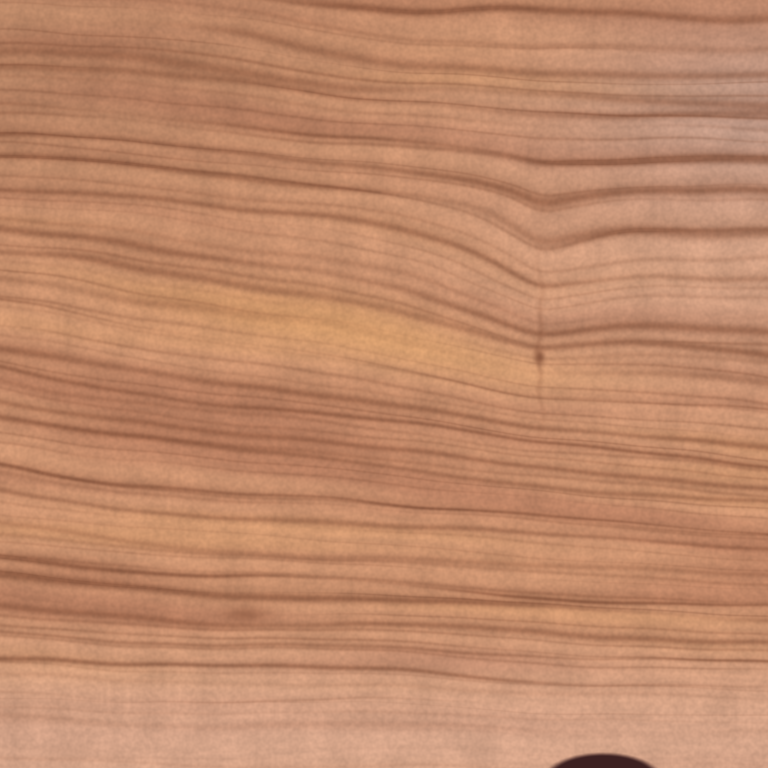
Give the GLSL for this texture, as a Shadertoy shader.

```glsl
const vec3 TAN = vec3(0.815, 0.59, 0.45);
const vec3 BROWN = vec3(0.745, 0.515, 0.395);
const vec3 HONEY = vec3(0.86, 0.63, 0.42);
const vec3 PINK = vec3(0.845, 0.66, 0.56);
const vec3 GLARE = vec3(0.74, 0.61, 0.56);
const vec3 GRAIN = vec3(0.50, 0.305, 0.215);
const vec3 SHADOW = vec3(0.24, 0.13, 0.13);

float hash(vec2 p) {
    vec3 q = fract(vec3(p.xyx) * 0.1031);
    q += dot(q, q.yzx + 33.33);
    return fract((q.x + q.y) * q.z);
}

float cornerSlope(vec2 cell, vec2 offset) {
    float angle = 6.2832 * hash(cell);
    return dot(vec2(cos(angle), sin(angle)), offset);
}

// Gradient noise, roughly -0.7 to 0.7
float noise(vec2 p) {
    vec2 i = floor(p), f = fract(p);
    vec2 u = f * f * f * (f * (f * 6.0 - 15.0) + 10.0);
    vec2 e = vec2(1.0, 0.0);
    return mix(mix(cornerSlope(i, f), cornerSlope(i + e.xy, f - e.xy), u.x),
               mix(cornerSlope(i + e.yx, f - e.yx), cornerSlope(i + e.xx, f - e.xx), u.x), u.y);
}

float bell(float x, float width) {
    return exp(-x * x / (width * width));
}

float spot(vec2 p, vec2 center, vec2 radius) {
    vec2 d = (p - center) / radius;
    return exp(-dot(d, d));
}

// Depth across the fibres, which sag towards the knot
float fibreDepth(vec2 p, vec2 knot) {
    float slope = 0.14 * bell(p.y - 0.52, 0.30) * p.x;
    slope += 0.05 * bell(p.y - 0.08, 0.15) * smoothstep(0.0, 0.6, p.x);
    float reach = sqrt(pow(p.x - knot.x, 2.0) + 0.0004);
    float dip = 0.058 * bell(p.y - 0.35, 0.15) * exp(-reach / 0.13);
    float waver = 0.014 * noise(p * vec2(2.5, 4.0) + 7.0)
                + 0.005 * noise(p * vec2(8.0, 14.0));
    return p.y - slope - dip + waver;
}

// Irregular growth lines: a narrow dark core with a faint halo above
float growthLines(float x, float depth, float count, float width, float seed) {
    float row = floor(depth * count);
    float lines = 0.0;
    for (float k = -1.0; k <= 1.0; k++) {
        float id = row + k + seed;
        float fade = noise(vec2(x * 2.4 + id * 3.7, id * 5.31));
        float drift = 0.5 * noise(vec2(x * 2.0, id * 7.73));
        float center = (row + k + 0.15 + 0.7 * hash(vec2(id, seed)) + drift) / count;
        float w = width * mix(0.6, 1.4, hash(vec2(seed, id))) * (1.0 + 0.6 * fade);
        float d = depth - center;
        float strength = mix(0.45, 1.0, hash(vec2(id, id + 3.0)));
        strength *= smoothstep(-0.55, 0.05, fade);
        float halo = d < 0.0 ? 0.3 * bell(d, w * 3.5) : 0.3 * bell(d, w * 1.6);
        lines += strength * (0.7 * bell(d, w) + halo);
    }
    return lines;
}

void mainImage(out vec4 fragColor, in vec2 fragCoord) {
    vec2 p = fragCoord / iResolution.xy;
    p.y = 1.0 - p.y;
    vec2 knot = vec2(0.703, 0.465);
    float depth = fibreDepth(p, knot);

    // Broad colour bands along the fibres
    float bands = noise(vec2(p.x * 1.3, depth * 11.0))
                + 0.5 * noise(vec2(p.x * 2.5 + 9.0, depth * 30.0));
    vec3 color = mix(TAN, BROWN, smoothstep(-0.1, 0.5, bands));
    color = mix(color, HONEY, 0.3 * smoothstep(0.1, 0.6, -bands));
    float honeyBand = bell(depth - 0.365, 0.038) * bell(p.x - 0.50, 0.28);
    color = mix(color, HONEY, 0.8 * honeyBand);

    // Light pooling at the right and the lower edge, shade at the upper left
    color *= 1.0 - 0.09 * spot(p, vec2(0.0, 0.08), vec2(0.5, 0.20));
    color = mix(color, PINK, 0.8 * smoothstep(0.78, 0.97, p.y));
    color = mix(color, PINK, 0.7 * spot(p, vec2(1.0, 0.33), vec2(0.36, 0.18)));
    color = mix(color, GLARE, 0.75 * spot(p, vec2(1.02, 0.14), vec2(0.26, 0.11)));

    // Growth lines and fine fibres
    float coarse = growthLines(p.x, depth, 26.0, 0.0040, 11.0);
    float fine = growthLines(p.x, depth, 46.0, 0.0024, 47.0);
    float calm = (1.0 - 0.8 * smoothstep(0.84, 0.98, p.y)) * (1.0 - 0.8 * honeyBand);
    float dense = 1.0 + 0.3 * bell(depth - 0.14, 0.12);
    color = mix(color, GRAIN, min(0.72, (0.66 * coarse + 0.30 * fine) * calm * dense));
    color *= 1.0 + 0.04 * noise(vec2(p.x * 9.0, depth * 110.0));

    // Mottling and speckle
    color *= 1.0 + 0.07 * noise(p * vec2(28.0, 20.0));
    color *= 1.0 + 0.06 * noise(p * 130.0) + 0.035 * noise(p * 230.0);

    // Knot: a faint seam and a small dark nick
    float seamX = knot.x + 0.012 * noise(vec2(p.y * 25.0, 3.0));
    float seam = bell(p.x - seamX, 0.004) * bell(p.y - 0.45, 0.10);
    color = mix(color, GRAIN, 0.25 * seam);
    color = mix(color, GRAIN, 0.8 * spot(p, knot, vec2(0.006, 0.009)));
    color = mix(color, GRAIN, 0.5 * spot(p, vec2(0.32, 0.80), vec2(0.03, 0.010)));

    // Dark rounded shape at the lower edge
    float edge = length((p - vec2(0.785, 1.015)) / vec2(0.075, 0.034));
    color = mix(color, SHADOW, 1.0 - smoothstep(0.88, 1.08, edge));

    fragColor = vec4(clamp(color, 0.0, 1.0), 1.0);
}
```
